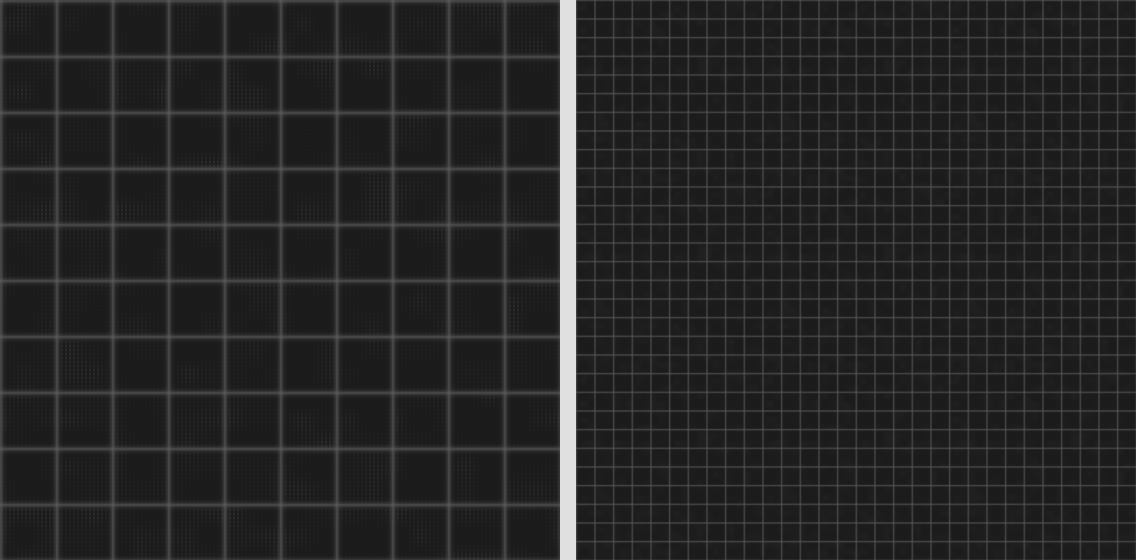
Left, the tile; right, the same tile 3 across and 3 down.
Give the GLSL for this pattern, as a WebGL 1 fragment shader.

```glsl
precision highp float;

uniform vec2 u_resolution;

#define GRID_CELLS 10.0
#define LINE_SHIFT vec2(0.017, -0.017)
#define CORE_WIDTH 0.026
#define HALO_WIDTH 0.062
#define CORE_SHARE 0.5
#define LINE_GAIN 0.175
#define CROSS_OVERLAP 0.65
#define DOTS_ACROSS 140.0
#define DOT_GAIN 0.10
#define PATCH_CELLS 24.0
#define BASE_GREY 0.104

float hash(vec2 p) {
    vec3 q = fract(vec3(p.xyx) * 0.1031);
    q += dot(q, q.yzx + 33.33);
    return fract((q.x + q.y) * q.z);
}

// Value noise that wraps after a whole number of cells
float wrappedNoise(vec2 uv, float cells) {
    vec2 p = uv * cells;
    vec2 i = floor(p);
    vec2 f = fract(p);
    f = f * f * (3.0 - 2.0 * f);
    vec2 lo = mod(i, cells);
    vec2 hi = mod(i + 1.0, cells);
    float bottom = mix(hash(lo), hash(vec2(hi.x, lo.y)), f.x);
    float top = mix(hash(vec2(lo.x, hi.y)), hash(hi), f.x);
    return mix(bottom, top, f.y);
}

vec2 bell(vec2 d, float width) {
    return exp(-d * d / (width * width));
}

// Horizontal and vertical lines: a narrow core inside a wide halo
float gridLines(vec2 uv) {
    vec2 cell = fract(uv * GRID_CELLS - LINE_SHIFT);
    vec2 borderDist = 0.5 - abs(cell - 0.5);
    vec2 glow = mix(bell(borderDist, HALO_WIDTH), bell(borderDist, CORE_WIDTH), CORE_SHARE);
    return glow.x + glow.y - CROSS_OVERLAP * glow.x * glow.y;
}

// Fine weave of dots, slightly taller than wide
float weaveDots(vec2 uv) {
    vec2 wave = 0.5 - 0.5 * cos(6.2831853 * uv * DOTS_ACROSS);
    return wave.x * wave.x * mix(0.3, 1.0, wave.y);
}

void main() {
    vec2 uv = gl_FragCoord.xy / u_resolution;

    // Uneven patches where the weave shows through
    float patches = wrappedNoise(uv, PATCH_CELLS);
    float visibility = 0.08 + 0.92 * pow(patches, 3.0);

    float lines = gridLines(uv);
    float grey = BASE_GREY + LINE_GAIN * lines;
    grey += DOT_GAIN * visibility * weaveDots(uv) * (1.0 - min(lines, 1.0));

    gl_FragColor = vec4(vec3(grey), 1.0);
}
```
